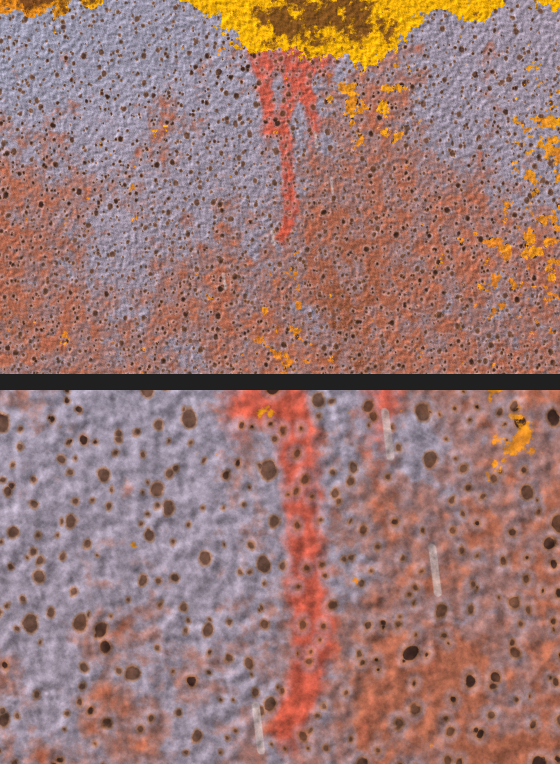
Top: the whole. Bottom: its middle third, enlarged.
Write a Shadertoy shader that draws this texture.

```glsl
// Weathered steel plate with rust, red drips, peeling yellow paint and corrosion pits.
#define STEEL vec3(0.62, 0.57, 0.63)
#define MAUVE vec3(0.61, 0.45, 0.43)
#define RUST vec3(0.67, 0.40, 0.31)
#define ORANGE vec3(0.85, 0.49, 0.15)
#define YELLOW vec3(0.95, 0.69, 0.06)
#define RED vec3(0.80, 0.35, 0.27)
#define BROWN vec3(0.40, 0.24, 0.14)
#define PIT vec3(0.20, 0.13, 0.12)
#define PIT_CELL 0.034
#define RELIEF 0.75

float hash(vec2 p) {
    p = fract(p * vec2(0.1031, 0.1137));
    p += dot(p, p.yx + 33.33);
    return fract((p.x + p.y) * p.x * 91.7);
}

float noise(vec2 p) {
    vec2 i = floor(p), f = fract(p);
    f = f * f * (3.0 - 2.0 * f);
    return mix(mix(hash(i), hash(i + vec2(1, 0)), f.x),
               mix(hash(i + vec2(0, 1)), hash(i + vec2(1, 1)), f.x), f.y);
}

float fbm(vec2 p) {
    float sum = 0.0, amp = 0.5;
    for (int i = 0; i < 5; i++) {
        sum += amp * noise(p);
        p = mat2(1.6, 1.2, -1.2, 1.6) * p + 17.3;
        amp *= 0.55;
    }
    return sum / 1.055;
}

float blob(vec2 p, vec2 centre, vec2 radius) {
    vec2 q = (p - centre) / radius;
    return exp(-dot(q, q));
}

// Signed distance to the nearest scattered pit
float pits(vec2 p, float cell, float share, float seed) {
    vec2 id = floor(p / cell);
    float d = 1.0;
    for (int y = -1; y <= 1; y++)
    for (int x = -1; x <= 1; x++) {
        vec2 c = id + vec2(x, y) + 50.0 + seed;
        if (hash(c) > share) continue;
        vec2 centre = (c - 50.0 - seed + vec2(hash(c + 13.7), hash(c + 41.3))) * cell;
        float size = hash(c + 71.9);
        d = min(d, length((p - centre) * vec2(1.0, 0.85)) - cell * mix(0.06, 0.2, size * size));
    }
    return d;
}

void mainImage(out vec4 fragColor, in vec2 fragCoord) {
    vec2 p = fragCoord / iResolution.y;
    float px = 1.0 / iResolution.y;
    float cloud = fbm(p * 6.0 + 3.0) - 0.5;
    float mottle = fbm(p * 24.0 + 9.0) - 0.5;
    float grain = fbm(p * 85.0 + 31.0) - 0.5;
    float streak = noise(p * vec2(22.0, 2.5) + 5.0) - 0.5;

    // Bare steel turning to rust towards the foot and the centre right
    float rust = 0.74 - 0.72 * smoothstep(0.15, 0.8, p.y)
        + 0.35 * blob(p, vec2(0.04, 0.35), vec2(0.17, 0.25))
        + 0.6 * blob(p, vec2(0.98, 0.58), vec2(0.19, 0.33))
        - 0.38 * blob(p, vec2(0.3, 0.3), vec2(0.13, 0.35))
        + 1.1 * cloud + 1.2 * mottle + 0.8 * grain + 0.3 * streak;
    vec3 steel = STEEL + vec3(-0.01, 0.03, 0.05) * smoothstep(0.4, 0.9, p.y) * (1.0 - p.x * 0.7);
    vec3 col = mix(steel, MAUVE, smoothstep(0.1, 0.5, rust));
    col = mix(col, RUST, smoothstep(0.45, 0.95, rust + 0.5 * mottle));
    float stain = blob(p, vec2(0.94, 0.12), vec2(0.08, 0.2))
        + blob(p, vec2(0.03, 0.14), vec2(0.05, 0.025));
    col = mix(col, BROWN, 0.6 * stain * smoothstep(-0.1, 0.15, mottle + grain));

    // Red drips below the paint
    float drip = blob(p, vec2(0.8, 0.84), vec2(0.13, 0.04));
    for (int i = 0; i < 3; i++) {
        float k = float(i);
        float x = 0.7 + 0.065 * k + 0.04 * (noise(vec2(k * 9.0, p.y * 9.0)) - 0.5);
        float foot = 0.32 + 0.3 * abs(k - 1.0);
        float line = exp(-pow((p.x - x) / 0.021, 2.0));
        drip += line * smoothstep(foot - 0.06, foot + 0.1, p.y) * smoothstep(0.92, 0.84, p.y);
    }
    col = mix(col, RED, 0.9 * smoothstep(0.15, 0.75, drip + 0.8 * mottle + 0.4 * grain));

    // Dark pits with rusty rims and pale halos
    vec2 q = p + 0.005 * vec2(mottle + grain, grain - mottle);
    float d = min(pits(q, PIT_CELL, 0.62, 0.0), pits(q, PIT_CELL * 0.5, 0.36, 19.0));
    float wear = 0.55 + 0.45 * smoothstep(-0.12, 0.1, cloud + mottle);
    col = mix(col, steel * 1.04, 0.4 * smoothstep(0.009, 0.003, d));
    col = mix(col, mix(BROWN, ORANGE, 0.4), 0.55 * smoothstep(0.003, 0.0, d));
    col = mix(col, PIT, 0.9 * wear * smoothstep(px, -px, d));

    // Scattered orange flakes, dense in a few patches
    float density = 0.75 * blob(p, vec2(0.95, 0.74), vec2(0.16, 0.12))
        + 1.05 * blob(p, vec2(1.46, 0.6), vec2(0.11, 0.26))
        + 0.75 * blob(p, vec2(0.77, 0.15), vec2(0.09, 0.17))
        + 0.65 * blob(p, vec2(1.35, 0.22), vec2(0.15, 0.16))
        + 0.35 * blob(p, vec2(0.76, 0.54), vec2(0.08, 0.05));
    float flake = fbm(p * 34.0 + 77.0) + 0.4 * grain + 0.35 * density + 0.3 * cloud - 0.8;
    vec3 flakeColour = mix(ORANGE, YELLOW, clamp(0.6 * (p.y - 0.2) + 1.5 * mottle + 0.15, 0.0, 1.0));
    col = mix(col, flakeColour, 0.9 * smoothstep(0.0, 0.07, flake));

    // Peeling paint along the top, browned in the centre and at the corners
    float depth = 0.055 + 0.12 * blob(p, vec2(0.88, p.y), vec2(0.22, 1.0))
        - 0.07 * blob(p, vec2(0.34, p.y), vec2(0.09, 1.0))
        - 0.07 * blob(p, vec2(1.39, p.y), vec2(0.05, 1.0));
    float paint = p.y - 1.0 + depth + 0.12 * cloud + 0.13 * mottle + 0.03 * grain;
    float scorch = blob(p, vec2(0.85, 0.95), vec2(0.2, 0.09))
        + blob(p, vec2(0.1, 1.0), vec2(0.2, 0.035))
        + blob(p, vec2(1.4, 1.0), vec2(0.05, 0.04));
    vec3 paintColour = mix(YELLOW, ORANGE, smoothstep(0.35, 0.05, p.x) * 0.8);
    paintColour = mix(paintColour, BROWN, 0.85 * smoothstep(0.4, 0.9, scorch + 1.6 * mottle + 1.2 * grain));
    col = mix(col, paintColour, smoothstep(-0.003, 0.005, paint));

    // Short pale scratches
    for (int i = 0; i < 4; i++) {
        vec2 c = vec2(0.6, 0.17) + vec2(0.36, 0.5) * vec2(hash(vec2(i, 7)), hash(vec2(i, 23)));
        vec2 s = p - c;
        s.x += 0.12 * s.y;
        float line = length(vec2(s.x, max(abs(s.y) - 0.02, 0.0))) - 0.0035;
        col = mix(col, vec3(0.76, 0.69, 0.68), 0.75 * smoothstep(px, -px, line));
    }

    // Fine raised surface lit from the upper left
    float bump = fbm(p * 95.0) - fbm(p * 95.0 + vec2(-0.45, 0.45));
    col *= 1.0 + RELIEF * bump + 0.22 * grain + 0.12 * cloud;
    fragColor = vec4(clamp(col, 0.0, 1.0), 1.0);
}
```
